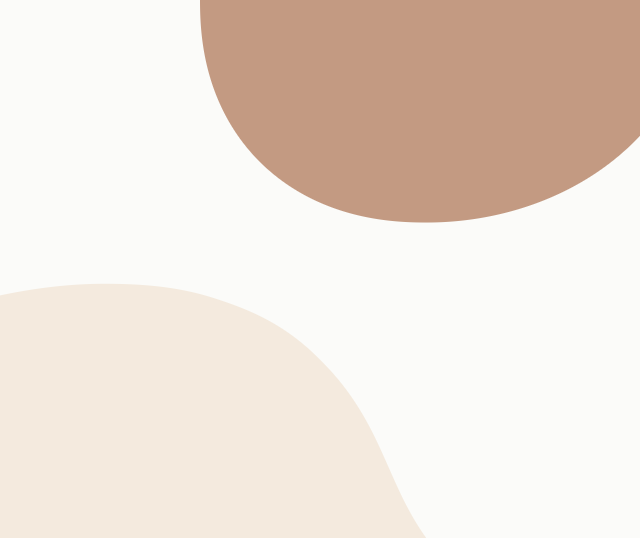
Reproduce this background procedurally as a WebGL 1 fragment shader.

```glsl
precision highp float;
// Two flat organic blobs on an off-white ground: a clay one hanging from the top
// right and a cream hill rising from the lower left. The clay blob is a lopsided
// superellipse; the hill is the area under a piecewise cubic outline.

uniform vec2 u_resolution;

const vec3 PAPER = vec3(0.983, 0.984, 0.976);
const vec3 CREAM = vec3(0.957, 0.918, 0.871);
const vec3 CLAY  = vec3(0.765, 0.604, 0.510);

// Lengths are in canvas widths, with y measured down from the top edge.
const vec2  CLAY_CENTER     = vec2(0.6667, 0.0);
const vec2  CLAY_RADII_LEFT  = vec2(0.3542, 0.3477);
const vec2  CLAY_RADII_RIGHT = vec2(0.4206, 0.3477);
const float CLAY_POWER_LEFT  = 2.22;
const float CLAY_POWER_RIGHT = 2.0;

// Hill outline knots: x, y, slope.
const vec3 HILL_START    = vec3(0.0,    0.4616, -0.21);
const vec3 HILL_CREST    = vec3(0.1628, 0.4434, 0.0);
const vec3 HILL_SHOULDER = vec3(0.3333, 0.4655, 0.32);
const vec3 HILL_BEND     = vec3(0.4954, 0.5573, 0.98);
const vec3 HILL_STEEP    = vec3(0.5859, 0.6836, 2.05);
const vec3 HILL_FLARE    = vec3(0.6250, 0.7695, 2.12);
const vec3 HILL_END      = vec3(0.6654, 0.8398, 1.40);

// Cubic Hermite segment between two knots, continued straight past the end.
float hermite(vec3 a, vec3 b, float x) {
  float w = b.x - a.x;
  float t = clamp((x - a.x) / w, 0.0, 1.0);
  float s = 1.0 - t;
  float y = mix(a.y, b.y, t * t * (3.0 - 2.0 * t));
  y += w * t * s * (a.z * s - b.z * t);
  return y + b.z * max(x - b.x, 0.0);
}

float hillHeight(float x) {
  if (x < HILL_CREST.x)    return hermite(HILL_START, HILL_CREST, x);
  if (x < HILL_SHOULDER.x) return hermite(HILL_CREST, HILL_SHOULDER, x);
  if (x < HILL_BEND.x)     return hermite(HILL_SHOULDER, HILL_BEND, x);
  if (x < HILL_STEEP.x)    return hermite(HILL_BEND, HILL_STEEP, x);
  if (x < HILL_FLARE.x)    return hermite(HILL_STEEP, HILL_FLARE, x);
  return hermite(HILL_FLARE, HILL_END, x);
}

// Approximate signed distances, negative inside.
float hillDistance(vec2 p) {
  const float STEP = 0.001;
  float slope = (hillHeight(p.x + STEP) - hillHeight(p.x - STEP)) / (2.0 * STEP);
  return (hillHeight(p.x) - p.y) / length(vec2(1.0, slope));
}

float clayDistance(vec2 p) {
  vec2 d = p - CLAY_CENTER;
  bool left = d.x < 0.0;
  vec2 radii = left ? CLAY_RADII_LEFT : CLAY_RADII_RIGHT;
  float power = left ? CLAY_POWER_LEFT : CLAY_POWER_RIGHT;
  vec2 q = max(abs(d) / radii, vec2(0.0001));
  vec2 slope = power * pow(q, vec2(power - 1.0)) / radii;
  vec2 terms = pow(q, vec2(power));
  return (terms.x + terms.y - 1.0) / max(length(slope), 0.001);
}

// Edge softened over about one pixel.
float coverage(float dist) {
  return clamp(0.5 - dist * u_resolution.x, 0.0, 1.0);
}

void main() {
  vec2 p = vec2(gl_FragCoord.x, u_resolution.y - gl_FragCoord.y) / u_resolution.x;
  vec3 color = mix(PAPER, CREAM, coverage(hillDistance(p)));
  color = mix(color, CLAY, coverage(clayDistance(p)));
  gl_FragColor = vec4(color, 1.0);
}
```
